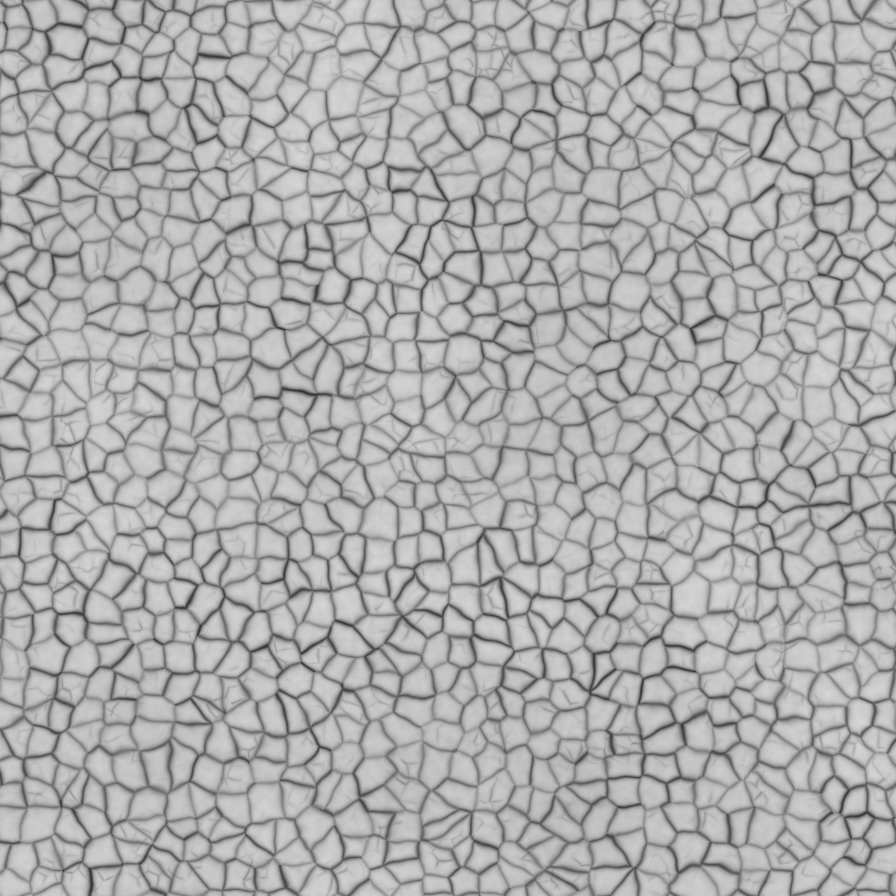
Reproduce this texture procedurally as a three.js fragment shader.

```glsl
// Dry, cracked grey ground: small angular plates split by soft dark cracks.
// A warped Voronoi net gives the main cracks, each edge with its own depth;
// a finer masked net adds hairlines, and gradient noise adds stains and grain.

#define PLATES 32.0        // plates across the canvas
#define HAIR_PLATES 47.0   // cells across in the hairline net
#define JITTER 0.84        // irregularity of the plates
#define PLATE_TONE 0.79    // brightness of a plate
#define CRACK_DEPTH 0.48   // darkening of the deepest cracks
#define CRACK_CORE 0.03    // rounded bottom of a crack, in plates
#define CRACK_REACH 0.07   // fade of the crack walls, in plates
#define HAIR_DEPTH 0.21    // darkening of the hairlines
#define STAIN 0.05         // strength of broad stains
#define GRAIN 0.035        // strength of fine surface grain

varying vec2 vUv;

vec2 hash2(vec2 p) {
  vec3 q = fract(p.xyx * vec3(0.1031, 0.1030, 0.0973));
  q += dot(q, q.yzx + 33.33);
  return fract((q.xx + q.yz) * q.zy);
}

float gradientNoise(vec2 p) {
  vec2 cell = floor(p);
  vec2 f = p - cell;
  vec2 s = f * f * f * (f * (f * 6.0 - 15.0) + 10.0);
  float corner[4];
  for (int i = 0; i < 4; i++) {
    vec2 o = vec2(mod(float(i), 2.0), floor(float(i) / 2.0));
    float angle = 6.2832 * hash2(cell + o + 71.0).x;
    corner[i] = dot(vec2(cos(angle), sin(angle)), f - o);
  }
  return mix(mix(corner[0], corner[1], s.x), mix(corner[2], corner[3], s.x), s.y);
}

float fbm(vec2 p) {
  float sum = 0.0;
  float amp = 1.0;
  for (int i = 0; i < 3; i++) {
    sum += amp * gradientNoise(p);
    p = p * 2.03 + 17.3;
    amp *= 0.5;
  }
  return sum;
}

vec2 noise2(vec2 p) {
  return vec2(gradientNoise(p), gradientNoise(p + 43.7));
}

vec2 seedPoint(vec2 cell) {
  return cell + 0.5 + JITTER * (hash2(cell) - 0.5);
}

// Darkness of a crack at a distance from its centre line
float crackProfile(float d) {
  float wall = sqrt(d * d + CRACK_CORE * CRACK_CORE) - CRACK_CORE;
  return exp(-wall / CRACK_REACH);
}

// Darkness of the deepest Voronoi edge near p; shallow is the weakest depth
float crackNet(vec2 p, float shallow) {
  vec2 base = floor(p);
  vec2 home = base;
  vec2 toHome = vec2(0.0);
  float nearest = 100.0;
  for (int y = -1; y <= 1; y++) {
    for (int x = -1; x <= 1; x++) {
      vec2 cell = base + vec2(float(x), float(y));
      vec2 r = seedPoint(cell) - p;
      if (dot(r, r) < nearest) {
        nearest = dot(r, r);
        toHome = r;
        home = cell;
      }
    }
  }
  float dark = 0.0;
  for (int y = -2; y <= 2; y++) {
    for (int x = -2; x <= 2; x++) {
      vec2 cell = home + vec2(float(x), float(y));
      vec2 r = seedPoint(cell) - p;
      vec2 across = r - toHome;
      if (dot(across, across) > 0.0001) {
        float d = dot(0.5 * (r + toHome), normalize(across));
        float depth = mix(shallow, 1.0, hash2(home + cell + 211.0).x);
        dark = max(dark, depth * crackProfile(max(d, 0.0)));
      }
    }
  }
  return dark;
}

void main() {
  // Bend the plane so that plates vary in size and cracks wander
  vec2 p = vUv + 0.012 * noise2(vUv * 9.0) + 0.005 * noise2(vUv * 46.0 + 5.0);

  // Main cracks, shallower in some regions
  float region = 1.0 + 0.4 * gradientNoise(vUv * 5.0 + 3.0)
                     + 0.3 * gradientNoise(vUv * 24.0 + 8.0);
  float cracks = CRACK_DEPTH * region * crackNet(p * PLATES + 20.0, 0.42);

  // Broken hairlines across some plates
  float hairMask = smoothstep(-0.1, 0.4, gradientNoise(vUv * 21.0 + 31.0));
  float hairs = HAIR_DEPTH * hairMask * crackNet(p * HAIR_PLATES + 90.0, 0.1);

  // Plate surface
  float stain = STAIN * fbm(vUv * 4.0 + 12.0);
  float grain = GRAIN * fbm(vUv * 85.0 + 60.0);

  float tone = PLATE_TONE + stain + grain - max(cracks, hairs) - 0.25 * min(cracks, hairs);
  gl_FragColor = vec4(vec3(clamp(tone, 0.2, 0.9)), 1.0);
}
```
